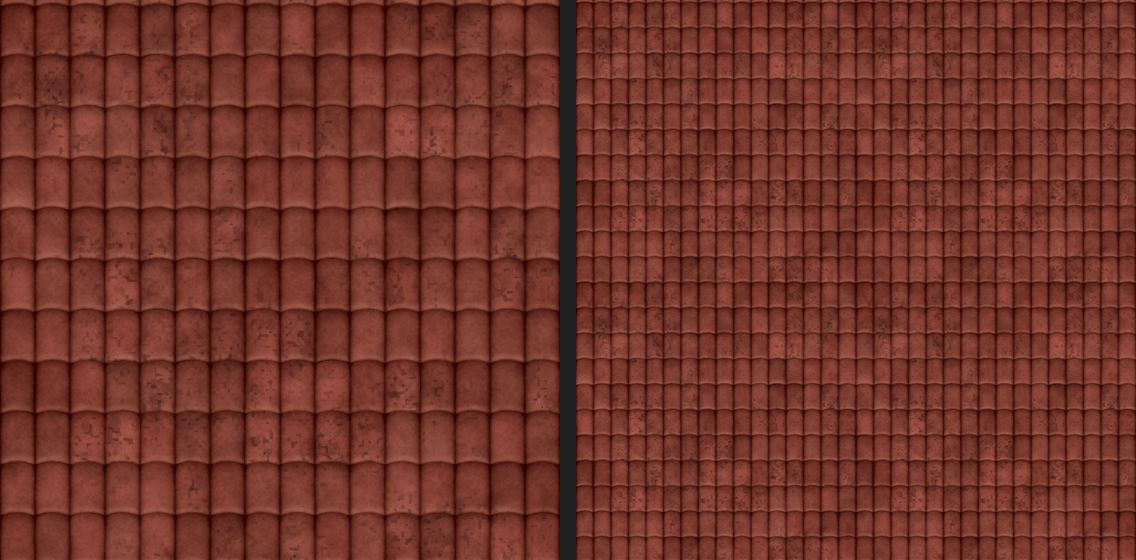
Left, the tile; right, the same tile 2 across and 2 down.
This texture is drawn by a Shadertoy shader. Its source:

```glsl
// Weathered clay barrel-tile roof: a grid of rounded tiles with arched lower lips.
// One tone value sums the barrel shading, overlap shadow and wear, then picks a
// colour on a deep-to-pale ramp. Grid and noise wrap, so the result tiles.
#define COLUMNS 16.0
#define ROWS 11.0
#define ROW_SHIFT 0.08
#define ARCH 0.075
#define BASE_TONE 0.78
#define TILE_VARIATION 0.20
#define STAIN_AMOUNT 0.34
#define DEEP_RED vec3(0.25, 0.06, 0.03)
#define PALE_CLAY vec3(0.60, 0.31, 0.26)
#define DUST vec3(0.66, 0.42, 0.36)
#define SOOT vec3(0.24, 0.10, 0.08)

float hash(vec2 p) {
    return fract(sin(dot(p, vec2(127.1, 311.7))) * 43758.5453);
}

// Value noise that repeats after a whole number of cells
float noise(vec2 p, vec2 period) {
    vec2 cell = floor(p), t = fract(p);
    t = t * t * (3.0 - 2.0 * t);
    vec2 a = mod(cell, period), b = mod(cell + 1.0, period);
    return mix(mix(hash(a), hash(vec2(b.x, a.y)), t.x),
               mix(hash(vec2(a.x, b.y)), hash(b), t.x), t.y);
}

float fbm(vec2 uv, float frequency) {
    float sum = 0.0, weight = 0.5;
    for (int i = 0; i < 4; i++) {
        sum += weight * noise(uv * frequency, vec2(frequency));
        frequency *= 2.0;
        weight *= 0.5;
    }
    return sum / 0.9375;
}

// Thin diagonal scratches along the contour lines of stretched noise
float scratches(vec2 uv, float frequency) {
    vec2 period = frequency * vec2(1.0, 3.0);
    float n = noise(vec2(uv.x + uv.y, uv.x - uv.y) * period, period);
    return 1.0 - smoothstep(0.0, 0.07, abs(n - 0.5));
}

void mainImage(out vec4 fragColor, in vec2 fragCoord) {
    vec2 uv = fragCoord / iResolution.xy;

    // Tile layout: across runs -1..1, height runs 0 at the lip to 1 at the top
    float column = uv.x * COLUMNS;
    float across = 2.0 * fract(column) - 1.0;
    float row = uv.y * ROWS + ROW_SHIFT + ARCH * across * across;
    float height = fract(row);
    vec2 id = mod(floor(vec2(column, row)), vec2(COLUMNS, ROWS));
    float tileRandom = hash(id + 3.7);
    vec2 tileUv = uv + vec2(hash(id + 17.3), hash(id + 41.9));

    // Barrel shading, shadow of the tile above, and the dark lip line
    float seamDistance = 1.0 - abs(across);
    float barrel = 1.0 - exp(-7.0 * seamDistance);
    float tone = BASE_TONE - 0.85 * (1.0 - barrel);
    tone -= 0.50 * exp(-9.0 * (1.0 - height));
    tone -= 0.50 * (1.0 - smoothstep(0.0, 0.05, height));

    // Firing differences between tiles and broad cloudy patches
    tone += TILE_VARIATION * (tileRandom - 0.5);
    tone += 0.45 * (fbm(uv, 8.0) - 0.5);
    tone += 0.45 * (fbm(tileUv, 30.0) - 0.5);
    tone += 0.14 * (noise(uv * 240.0, vec2(240.0)) - 0.5);

    // Wear masks
    float dirty = smoothstep(0.35, 0.75, fbm(uv + 0.37, 9.0) + 0.3 * (hash(id + 8.1) - 0.5));
    float stain = dirty * smoothstep(0.48, 0.68, fbm(tileUv, 45.0));
    float speck = (0.25 + dirty) * smoothstep(0.66, 0.86, noise(tileUv * 150.0, vec2(150.0)));
    float scratch = dirty * scratches(tileUv, 32.0)
                  * smoothstep(0.5, 0.75, noise(tileUv * 60.0, vec2(60.0)));

    // Dusty highlight along the lip, fading upward
    float rim = exp(-pow((height - 0.08) / 0.05, 2.0));
    float dust = 0.30 * rim + 0.38 * exp(-6.0 * height) * hash(id + 29.0);
    dust *= barrel * smoothstep(0.0, 0.06, height) * (0.4 + 1.2 * fbm(tileUv, 50.0));

    vec3 color = mix(DEEP_RED, PALE_CLAY, clamp(tone, -0.2, 1.15));
    color.r += 0.035 * (hash(id + 53.0) - 0.5) * barrel;
    color = mix(color, DUST, clamp(dust, 0.0, 0.6));
    float soot = STAIN_AMOUNT * (stain + speck + 0.8 * scratch) * barrel;
    color = mix(color, SOOT, clamp(soot, 0.0, 0.7));
    fragColor = vec4(clamp(color, 0.0, 1.0), 1.0);
}
```
